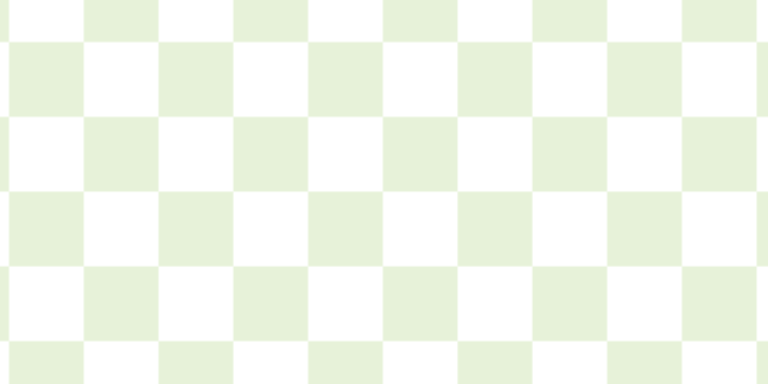
This pattern is drawn by a Shadertoy shader. Its source:

```glsl
// Pale green and white checkerboard with slightly soft cell edges.
// Each axis gives a square wave of alternating sign; the product of
// the two waves picks the colour of the cell.

const vec3 WHITE = vec3(1.0);
const vec3 PALE_GREEN = vec3(0.905, 0.95, 0.851);

const float CELL_SIZE = 0.1947;               // side, in canvas heights
const vec2 GRID_OFFSET = vec2(-0.003, 0.001); // grid corner from the centre
const float EDGE_SOFTNESS = 0.003;            // half width of the edge blend

// Alternates between +1 and -1 per cell, with a ramp across each edge.
vec2 softSquareWave(vec2 position, float cellSize, float softness) {
    vec2 cell = position / cellSize;
    vec2 parity = 1.0 - 2.0 * mod(floor(cell), 2.0);
    vec2 edgeDistance = (0.5 - abs(fract(cell) - 0.5)) * cellSize;
    return parity * clamp(edgeDistance / softness, 0.0, 1.0);
}

// Coverage of the coloured cells, from 0 to 1.
float checkerMask(vec2 position, float cellSize, float softness) {
    vec2 wave = softSquareWave(position, cellSize, softness);
    return 0.5 + 0.5 * wave.x * wave.y;
}

void mainImage(out vec4 fragColor, in vec2 fragCoord) {
    // Centred coordinates, one unit per canvas height
    vec2 position = (fragCoord - 0.5 * iResolution.xy) / iResolution.y;

    // Keep the blend at least about one pixel wide on small canvases
    float softness = max(EDGE_SOFTNESS, 0.6 / iResolution.y);
    float mask = checkerMask(position - GRID_OFFSET, CELL_SIZE, softness);

    fragColor = vec4(mix(WHITE, PALE_GREEN, mask), 1.0);
}
```
